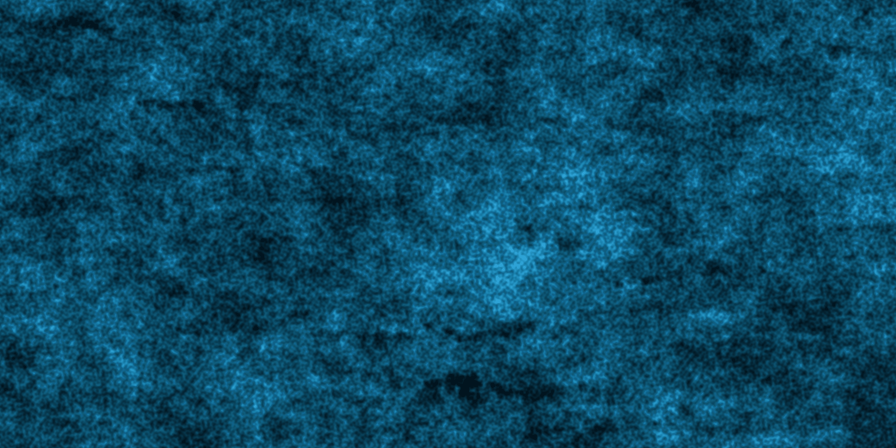
Reproduce this texture procedurally as a WebGL 2 fragment shader.

```glsl
#version 300 es
precision highp float;

uniform vec2 u_resolution;
out vec4 outColor;

// Layer weights, in standard deviations of tone
const float CLOUD_WEIGHT = 0.52;
const float MOTTLE_WEIGHT = 0.48;
const float FIBRE_WEIGHT = 0.24;
const float GRAIN_WEIGHT = 0.60;
const float GLOW_WEIGHT = 1.10;
const float STREAK_WEIGHT = 1.5;
const float CRACK_WEIGHT = 0.7;

// Layer frequencies, in cells per canvas height
const float CLOUD_SCALE = 2.3;
const float MOTTLE_SCALE = 11.0;
const float GRAIN_SCALE = 62.0;
const vec2 FIBRE_SCALE = vec2(4.0, 24.0);

const vec2 GLOW_CENTER = vec2(1.27, 0.50);
const vec2 GLOW_RADIUS = vec2(0.62, 0.48);
const float GLOW_MEAN = 0.40;
const float TONE_OFFSET = 0.06;
const int STREAK_COUNT = 11;
const int CRACK_COUNT = 12;
const float NOISE_GAIN = 4.6; // brings gradient noise to unit deviation

// Colour ramp, dark to light, with the tone of each stop
const int STOP_COUNT = 8;
const vec3 STOP_COLOR[STOP_COUNT] = vec3[](
    vec3(0.005, 0.08, 0.12), vec3(0.02, 0.17, 0.24),
    vec3(0.03, 0.24, 0.33), vec3(0.04, 0.30, 0.41),
    vec3(0.06, 0.36, 0.48), vec3(0.06, 0.39, 0.55),
    vec3(0.09, 0.49, 0.66), vec3(0.18, 0.64, 0.84));
const float STOP_TONE[STOP_COUNT] = float[](
    -2.8, -1.37, -0.51, 0.21, 0.82, 1.34, 2.05, 3.3);

uint hashBits(uint x) {
    x = (x ^ (x >> 16)) * 0x7feb352du;
    x = (x ^ (x >> 15)) * 0x846ca68bu;
    return x ^ (x >> 16);
}

float hash(ivec2 cell) {
    uint bits = hashBits(uint(cell.x) + hashBits(uint(cell.y) + 17u));
    return float(bits >> 8) / 16777216.0;
}

float cornerSlope(ivec2 cell, vec2 offset) {
    float angle = 6.28319 * hash(cell);
    return dot(vec2(cos(angle), sin(angle)), offset);
}

float gradientNoise(vec2 p) {
    ivec2 cell = ivec2(floor(p));
    vec2 f = fract(p);
    vec2 u = f * f * f * (f * (f * 6.0 - 15.0) + 10.0);
    float low = mix(cornerSlope(cell, f),
                    cornerSlope(cell + ivec2(1, 0), f - vec2(1, 0)), u.x);
    float high = mix(cornerSlope(cell + ivec2(0, 1), f - vec2(0, 1)),
                     cornerSlope(cell + ivec2(1, 1), f - vec2(1, 1)), u.x);
    return NOISE_GAIN * mix(low, high, u.y);
}

// Fractal sum, scaled to unit deviation
float fractalNoise(vec2 p, int octaves, float gain) {
    const mat2 TURN = mat2(1.6, 1.2, -1.2, 1.6);
    float sum = 0.0, energy = 0.0, amplitude = 1.0;
    for (int i = 0; i < octaves; i++) {
        sum += amplitude * gradientNoise(p);
        energy += amplitude * amplitude;
        amplitude *= gain;
        p = TURN * p + 13.7;
    }
    return sum * inversesqrt(energy);
}

// Soft line that fades out toward both ends
float stroke(vec2 p, vec2 center, float angle, float halfLength, float width) {
    vec2 along = vec2(cos(angle), sin(angle));
    vec2 d = p - center;
    float across = dot(d, vec2(-along.y, along.x)) / width;
    float fade = 1.0 - smoothstep(0.3, 1.0, abs(dot(d, along)) / halfLength);
    return fade * exp(-across * across);
}

vec3 ramp(float tone) {
    vec3 color = STOP_COLOR[0];
    for (int i = 1; i < STOP_COUNT; i++) {
        float t = (tone - STOP_TONE[i - 1]) / (STOP_TONE[i] - STOP_TONE[i - 1]);
        color = mix(color, STOP_COLOR[i], clamp(t, 0.0, 1.0));
    }
    return color;
}

void main() {
    vec2 p = gl_FragCoord.xy / u_resolution.y;
    float aspect = u_resolution.x / u_resolution.y;

    // Stains, fibres and grain
    float mottle = fractalNoise(p * MOTTLE_SCALE + 41.3, 3, 0.8);
    float tone = TONE_OFFSET + MOTTLE_WEIGHT * mottle;
    tone += CLOUD_WEIGHT * fractalNoise(p * CLOUD_SCALE + 7.9, 4, 0.65);
    tone += FIBRE_WEIGHT * fractalNoise(p * FIBRE_SCALE + 5.2, 2, 0.7);
    tone += GRAIN_WEIGHT * fractalNoise(p * GRAIN_SCALE + 3.1, 2, 1.1);

    // Broad light right of the middle
    vec2 g = (p - GLOW_CENTER) / GLOW_RADIUS;
    tone += GLOW_WEIGHT * (exp(-dot(g, g)) - GLOW_MEAN);

    // Ragged level streaks and fine upright cracks
    vec2 wander = vec2(gradientNoise(p * 9.0 + 2.6), gradientNoise(p * 8.0 + 61.4));
    vec2 q = p + 0.010 * wander;
    float wear = smoothstep(-0.9, 0.9, -mottle);
    for (int i = 0; i < STREAK_COUNT + CRACK_COUNT; i++) {
        vec2 center = vec2(hash(ivec2(i, 101)) * aspect, hash(ivec2(i, 102)));
        float size = hash(ivec2(i, 103)), tilt = hash(ivec2(i, 104)) - 0.5;
        tone -= i < STREAK_COUNT
            ? STREAK_WEIGHT * wear * stroke(q, center, 0.3 * tilt, 0.10 + 0.22 * size, 0.006 + 0.014 * size)
            : CRACK_WEIGHT * wear * stroke(q, center, 1.57 + 1.4 * tilt, 0.05 + 0.09 * size, 0.004);
    }

    outColor = vec4(ramp(tone), 1.0);
}
```
